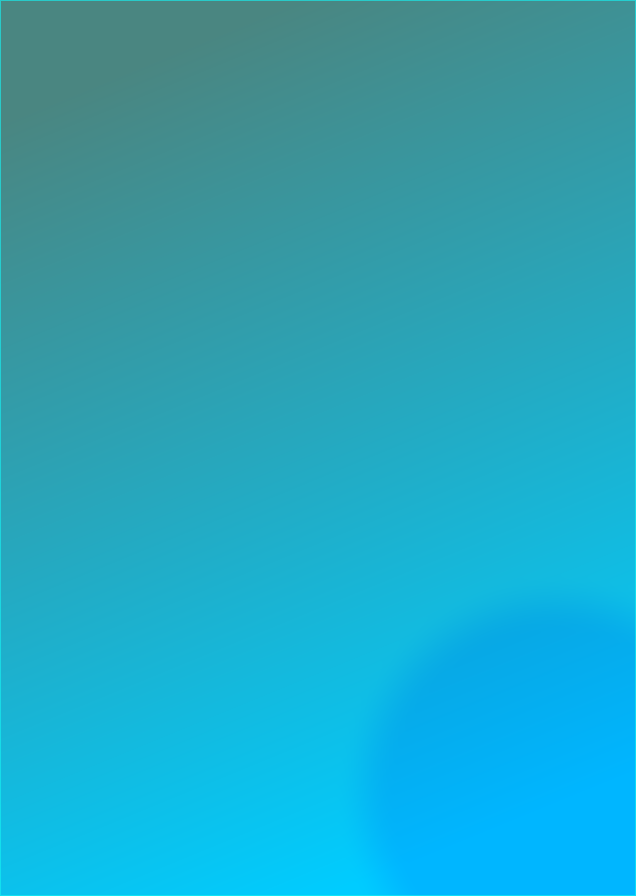
Reproduce this background procedurally as a Shadertoy shader.

```glsl
#define SLATE vec3(0.29, 0.525, 0.505)
#define SKY vec3(0.00, 0.80, 1.00)
#define DISC_TINT vec3(0.50, 0.89, 1.00)
#define RIM_CYAN vec3(0.08, 0.95, 0.95)
#define RAMP_AXIS vec2(0.38, 0.925)
#define RAMP_RANGE vec2(0.125, 1.065)
#define DISC_CENTER vec2(0.622, 0.112)
#define DISC_RADIUS 0.215
#define DISC_BLUR 0.034
#define RIM_WIDTH 0.0007

// Slanted ramp, measured from the upper left corner
vec3 slantedRamp(vec2 p) {
    float along = dot(vec2(p.x, 1.0 - p.y), RAMP_AXIS);
    float t = (along - RAMP_RANGE.x) / (RAMP_RANGE.y - RAMP_RANGE.x);
    return mix(SLATE, SKY, clamp(t, 0.0, 1.0));
}

// Coverage of the soft-edged disc
float softDisc(vec2 p) {
    float edge = length(p - DISC_CENTER) - DISC_RADIUS;
    return 1.0 - smoothstep(-DISC_BLUR, DISC_BLUR, edge);
}

// Antialiased coverage of the thin frame
float rim(vec2 p, vec2 size, float pixel) {
    vec2 nearest = min(p, size - p);
    float inset = min(nearest.x, nearest.y);
    return clamp((RIM_WIDTH - inset) / pixel + 0.5, 0.0, 1.0);
}

void mainImage(out vec4 fragColor, in vec2 fragCoord) {
    // Canvas height is one unit
    float pixel = 1.0 / iResolution.y;
    vec2 p = fragCoord * pixel;
    vec2 size = iResolution.xy * pixel;

    vec3 color = slantedRamp(p);
    color *= mix(vec3(1.0), DISC_TINT, softDisc(p));
    color = mix(color, RIM_CYAN, rim(p, size, pixel));
    fragColor = vec4(color, 1.0);
}
```
